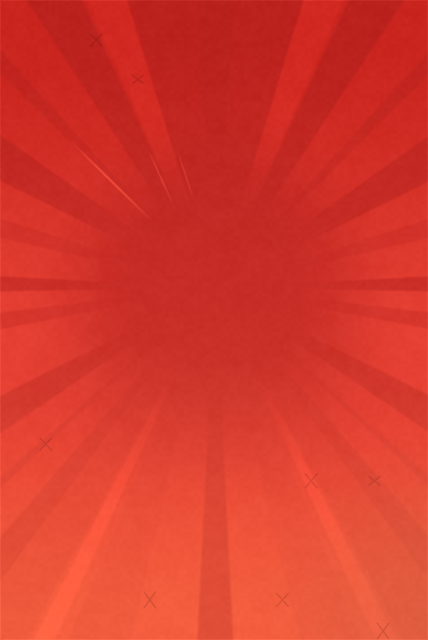
This background is drawn by a Shadertoy shader. Its source:

```glsl
// Red sunburst: mirrored rays fan out from a calm, dark red core over a
// vertical gradient from deep red to warm coral. Ray angles are measured from
// straight down; pale streaks, faint cross scratches and paper grain finish it.

float hash(vec2 p) {
    vec3 q = fract(vec3(p.xyx) * 0.1031);
    q += dot(q, q.yzx + 33.33);
    return fract((q.x + q.y) * q.z);
}

float valueNoise(vec2 p) {
    vec2 cell = floor(p), f = fract(p);
    f = f * f * (3.0 - 2.0 * f);
    return mix(mix(hash(cell), hash(cell + vec2(1, 0)), f.x),
               mix(hash(cell + vec2(0, 1)), hash(cell + vec2(1, 1)), f.x), f.y);
}

float segmentDistance(vec2 p, vec2 a, vec2 b) {
    vec2 ab = b - a;
    return length(p - a - ab * clamp(dot(p - a, ab) / dot(ab, ab), 0.0, 1.0));
}

// Pale line that brightens towards its middle and fades at both ends
float streak(vec2 p, vec2 a, vec2 b, float width) {
    float along = clamp(dot(p - a, b - a) / dot(b - a, b - a), 0.0, 1.0);
    return (1.0 - smoothstep(0.0, width, segmentDistance(p, a, b)))
         * 4.0 * along * (1.0 - along);
}

// Each ray: centre angle, half width in degrees, strength (negative is dark)
const vec3 rays[16] = vec3[16](
    vec3(0.0, 2.9, -0.65), vec3(18.0, 4.5, -0.15), vec3(25.8, 1.4, 0.50),
    vec3(32.0, 4.0, -0.20), vec3(38.3, 2.3, -0.50), vec3(47.7, 0.8, -0.40),
    vec3(59.5, 3.7, -0.75), vec3(81.2, 2.2, -0.50), vec3(91.0, 2.0, -0.85),
    vec3(105.5, 2.4, -0.42), vec3(121.0, 4.5, -0.80), vec3(136.5, 1.5, -0.50),
    vec3(151.0, 4.2, -0.75), vec3(159.5, 3.5, 0.30), vec3(172.0, 9.0, -0.68),
    vec3(180.0, 4.0, -0.85));

const vec2 scratches[8] = vec2[8](
    vec2(0.225, 1.406), vec2(0.322, 1.314), vec2(0.66, 0.094), vec2(0.35, 0.094),
    vec2(0.727, 0.373), vec2(0.895, 0.021), vec2(0.875, 0.373), vec2(0.107, 0.459));

void mainImage(out vec4 fragColor, in vec2 fragCoord) {
    vec2 uv = fragCoord / iResolution.xy;
    vec2 p = uv * vec2(1.0, 1.5);
    float pixel = 1.0 / iResolution.x;

    // Lit gradient and the darker red shared by the core and the dark rays
    vec3 lit = mix(vec3(0.96, 0.37, 0.245), vec3(0.90, 0.25, 0.20),
                   smoothstep(0.0, 0.42, uv.y));
    lit = mix(lit, vec3(0.79, 0.145, 0.12), smoothstep(0.45, 0.95, uv.y));
    vec3 shade = mix(vec3(0.84, 0.27, 0.20), vec3(0.785, 0.175, 0.15),
                     smoothstep(0.15, 0.55, uv.y));
    shade = mix(shade, vec3(0.71, 0.125, 0.11), smoothstep(0.5, 1.0, uv.y));

    // Rays, mirrored left to right
    vec2 d = p - vec2(0.503, 0.826);
    float radius = length(d);
    float angle = degrees(atan(abs(d.x), -d.y));
    float soft = 0.2 + degrees(pixel / max(radius, 0.01));
    float dark = 0.0, bright = 0.0;
    for (int i = 0; i < 16; i++) {
        float band = 1.0 - smoothstep(-soft, soft, abs(angle - rays[i].x) - rays[i].y);
        dark = max(dark, -rays[i].z * band);
        bright = max(bright, rays[i].z * band);
    }

    // The core swallows the rays and reaches a little further downwards
    float reach = 0.46 + 0.10 * smoothstep(0.0, 0.4, -d.y);
    float core = 1.0 - smoothstep(0.18, reach, radius);
    vec3 color = mix(lit, shade, dark);
    color += vec3(0.10, 0.045, 0.035) * bright;
    color = mix(color, shade, core);

    // Duller lower right corner
    color = mix(color, vec3(0.84, 0.37, 0.26),
                0.6 * (1.0 - smoothstep(0.0, 0.5, length(p - vec2(1.05, 0.05)))));

    // Pale streaks above the core on the left
    float glint = streak(p, vec2(0.166, 1.168), vec2(0.355, 0.982), 0.005);
    glint += 0.6 * streak(p, vec2(0.348, 1.145), vec2(0.404, 1.021), 0.004);
    glint += 0.5 * streak(p, vec2(0.414, 1.148), vec2(0.453, 1.031), 0.004);
    color += vec3(0.16, 0.12, 0.08) * glint;

    // Cross-shaped scratches with varied size and tilt
    float scratch = 0.0;
    for (int i = 0; i < 8; i++) {
        float seed = hash(vec2(float(i), 4.0));
        vec2 arm = (0.014 + 0.010 * seed) * vec2(cos(0.6 + 0.4 * seed), sin(0.6 + 0.4 * seed));
        vec2 q = p - scratches[i];
        float dist = min(segmentDistance(q, -arm, arm),
                         segmentDistance(q, vec2(arm.x, -arm.y), vec2(-arm.x, arm.y)));
        scratch = max(scratch, 1.0 - smoothstep(0.0, 0.001 + pixel, dist));
    }
    color *= 1.0 - 0.13 * scratch;

    // Soft paper grain and a thin pale rim
    color += 0.016 * (valueNoise(p * 120.0) - 0.5) + 0.012 * (valueNoise(p * 40.0) - 0.5);
    vec2 rim = min(p, vec2(1.0, 1.5) - p);
    color += 0.05 * (1.0 - smoothstep(0.0, 0.004, min(rim.x, rim.y)));

    fragColor = vec4(color, 1.0);
}
```
